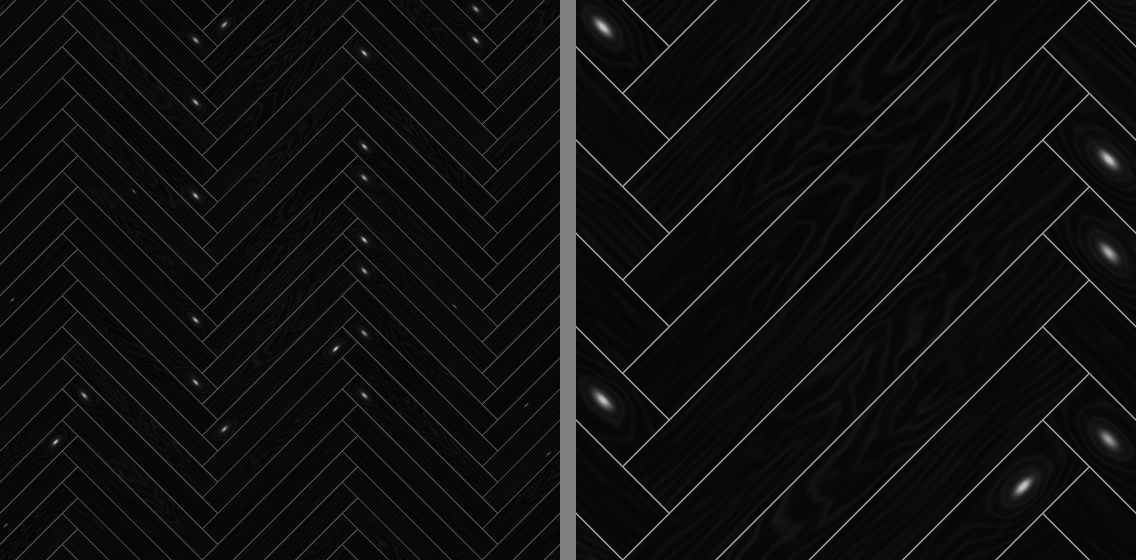
Left: the whole. Right: its middle third, enlarged.
Reproduce this texture procedurally as a three.js fragment shader.

```glsl
// Black herringbone parquet: planks 9 widths long, 2 zigzags across and 18 rows down.
// The plane is turned 45 degrees onto an integer plank grid; each plank gets a
// wrapped id that seeds its grain, V-shaped figure, knot and flecks.

varying vec2 vUv;

const float UNITS = 36.0;          // half diagonals of a plank width per canvas
const float PLANK_LENGTH = 9.0;    // in plank widths
const float JOINT_WIDTH = 0.021;   // in plank widths
const vec2 PATTERN_SHIFT = vec2(-14.0, 1.0);
const vec3 WOOD = vec3(0.024);
const vec3 GRAIN = vec3(0.075);
const vec3 JOINT = vec3(0.68);
const vec3 KNOT = vec3(0.75);

float hash(vec2 p) {
  vec3 q = fract(p.xyx * 0.1031);
  q += dot(q, q.yzx + 33.33);
  return fract((q.x + q.y) * q.z);
}

float noise(vec2 p) {
  vec2 i = floor(p);
  vec2 f = fract(p);
  f = f * f * (3.0 - 2.0 * f);
  return mix(mix(hash(i), hash(i + vec2(1.0, 0.0)), f.x),
             mix(hash(i + vec2(0.0, 1.0)), hash(i + vec2(1.0)), f.x), f.y);
}

// Modulo for whole numbers, safe against rounding
vec2 wrap(vec2 a, float n) {
  return a - n * floor((a + 0.5) / n);
}

// Soft ridge at each whole value of f
float ridge(float f) {
  return smoothstep(0.4, 1.0, abs(2.0 * fract(f) - 1.0));
}

float blob(vec2 d, vec2 size) {
  d /= size;
  return exp(-dot(d, d));
}

// Box-filtered coverage of a thin line at distance d
float lineCoverage(float d, float width, float pixel) {
  float h = 0.5 * width;
  return clamp((h - d) / pixel + 0.5, 0.0, 1.0)
       - clamp((-h - d) / pixel + 0.5, 0.0, 1.0);
}

// Returns position in the plank (along, across) and its wrapped id
vec4 herringbone(vec2 p) {
  vec2 cell = floor(p);
  float k = wrap(vec2(cell.x - cell.y), 2.0 * PLANK_LENGTH).x;
  bool rising = k < PLANK_LENGTH;
  vec2 start = rising ? cell - vec2(k, 0.0)
                      : cell - vec2(0.0, 2.0 * PLANK_LENGTH - 1.0 - k);
  vec2 local = p - start;
  vec2 id = wrap(vec2(start.x - start.y, start.x + start.y), UNITS);
  return vec4(rising ? local : local.yx, id);
}

vec3 plankColor(vec2 q, vec2 id) {
  float figureSeed = hash(id + 3.7);
  float knotSeed = hash(id + 19.3);
  float toneSeed = hash(id + 41.9);
  vec2 offset = 60.0 * vec2(hash(id + 7.1), hash(id + 29.5));

  // Half of the planks are turned end to end
  if (hash(id + 53.3) < 0.5) q = vec2(PLANK_LENGTH, 1.0) - q;

  float warp = noise(q * vec2(0.6, 1.8) + offset);
  float ripple = noise(q * vec2(2.5, 5.0) + offset.yx);
  float fibre = noise(q * vec2(1.6, 17.0) + offset);
  float patches = noise(q * vec2(0.8, 2.5) + offset.yx + 9.0);

  // Straight grain, bent into rings around a knot
  float hasKnot = step(knotSeed, 0.23);
  vec2 toKnot = q - vec2(0.92, 0.5);
  float ringRadius = length(toKnot * vec2(0.5, 1.0));
  float nearKnot = hasKnot * exp(-1.8 * ringRadius * ringRadius);
  float straight = q.y * mix(3.5, 6.5, toneSeed) + 2.2 * warp + 0.25 * ripple;
  float rings = ringRadius * 8.0 + 0.7 * ripple;
  float grain = ridge(mix(straight, rings, nearKnot));
  grain *= mix(0.15 + 0.6 * patches * toneSeed, 0.6, nearKnot);

  // Nested V figure on some planks
  float hasFigure = step(figureSeed, 0.36) * (1.0 - hasKnot);
  float bend = q.y - 0.5 + 0.5 * (warp - 0.5);
  float peak = sqrt(bend * bend + 0.003);
  float figure = ridge(1.1 * q.x - 4.0 * peak + 0.9 * ripple);
  float figureArea = smoothstep(0.8, 2.5, q.x) * smoothstep(8.0, 5.5, q.x);
  grain = mix(grain, figure * (0.35 + 0.65 * patches), hasFigure * figureArea);

  vec3 color = WOOD * mix(0.85, 1.15, toneSeed);
  color += GRAIN * (0.65 * grain + 0.28 * fibre * fibre);

  // Pale knot core and rare small flecks
  float core = blob(toKnot, vec2(0.14, 0.065)) * mix(0.6, 1.1, fibre);
  core += 0.12 * blob(toKnot, vec2(0.35, 0.18));
  vec2 fleckAt = vec2(2.0 + 5.0 * figureSeed, 0.25 + 0.5 * toneSeed);
  float fleck = step(0.9, knotSeed) * blob(q - fleckAt, vec2(0.12, 0.035));
  return mix(color, KNOT, clamp(hasKnot * core + 0.5 * fleck, 0.0, 1.0));
}

void main() {
  // Turn the canvas so that planks lie along the axes
  vec2 grid = vUv * UNITS + PATTERN_SHIFT;
  vec2 p = 0.5 * vec2(grid.x + grid.y, grid.y - grid.x);
  float pixel = max(length(vec2(dFdx(p.x), dFdy(p.x))), 0.0001);

  vec4 plank = herringbone(p);
  vec2 edge = min(plank.xy, vec2(PLANK_LENGTH, 1.0) - plank.xy);
  float joint = lineCoverage(min(edge.x, edge.y), JOINT_WIDTH, pixel);

  vec3 color = mix(plankColor(plank.xy, plank.zw), JOINT, joint);
  gl_FragColor = vec4(color, 1.0);
}
```
